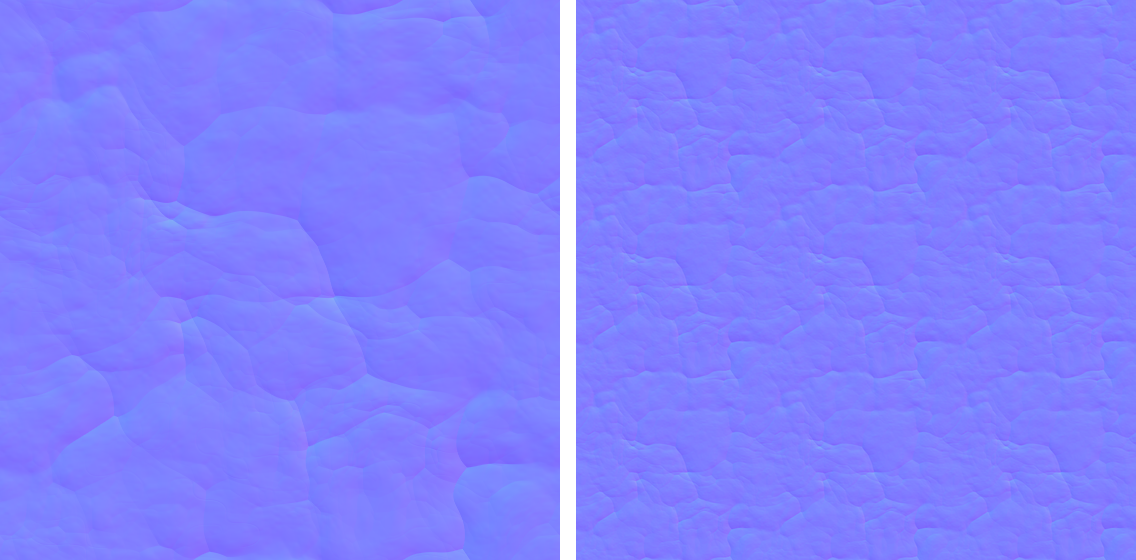
Left, the tile; right, the same tile 3 across and 3 down.
Write a WebGL 1 fragment shader that draws this texture map.

```glsl
precision highp float;
// Tiling normal map of weathered rock: soft lumps parted by broken creases.

uniform vec2 u_resolution;

// Whole repeats per tile keep every layer seamless.
const vec2 LARGE_CELLS = vec2(5.0, 6.0);
const vec2 MEDIUM_CELLS = vec2(9.0, 10.0);
const vec2 SMALL_CELLS = vec2(18.0, 19.0);
const vec2 WRINKLE_CELLS = vec2(34.0, 37.0);
const float LARGE_SLOPE = 0.068;
const float MEDIUM_SLOPE = 0.056;
const float SMALL_SLOPE = 0.032;
const float WRINKLE_SLOPE = 0.020;
const float BUMP_SLOPE = 0.036;
const float GRAIN_SLOPE = 0.020;
const float SCRATCH_DEPTH = 0.00007;
const float SCRATCH_WIDTH = 0.03;            // in noise units
const float BROAD_WARP = 0.080;
const float FINE_WARP = 0.022;
const float CELL_JITTER = 0.8;
const float CELL_SINK = 0.25;                // random lowering of single lumps
const float SOFT_RATE = 12.0;                // blend rate of worn borders
const vec2 AXIS_GAIN = vec2(0.58, 1.0);      // slopes lean more up and down
const float SAMPLE_STEP = 0.0010;            // slope sampling radius, canvas units

float hash(vec2 cell, float seed) {
  return fract(sin(dot(cell, vec2(127.1, 311.7)) + seed * 74.7) * 43758.5453);
}

// Wrapping value noise, 0 to 1.
float noise(vec2 uv, vec2 period, float seed) {
  vec2 p = uv * period;
  vec2 i = floor(p);
  vec2 f = p - i;
  vec2 a = mod(i, period);
  vec2 b = mod(i + 1.0, period);
  f = f * f * f * (f * (f * 6.0 - 15.0) + 10.0);
  float low = mix(hash(a, seed), hash(vec2(b.x, a.y), seed), f.x);
  float high = mix(hash(vec2(a.x, b.y), seed), hash(b, seed), f.x);
  return mix(low, high, f.y);
}

vec2 noise2(vec2 uv, vec2 period, float seed) {
  return vec2(noise(uv, period, seed), noise(uv, period, seed + 1.0)) - 0.5;
}

// Flat-topped domes; crisp (0 to 1) turns their borders from worn to creased.
float pillows(vec2 uv, vec2 period, float crisp, float seed) {
  vec2 p = uv * period;
  vec2 base = floor(p);
  float sum = 0.0;
  float nearest = 4.0;
  for (int y = -1; y <= 1; y++) {
    for (int x = -1; x <= 1; x++) {
      vec2 cell = base + vec2(float(x), float(y));
      vec2 id = mod(cell, period);
      vec2 jitter = vec2(hash(id, seed), hash(id, seed + 1.0)) - 0.5;
      vec2 d = cell + 0.5 + CELL_JITTER * jitter - p;
      float level = dot(d, d) + CELL_SINK * hash(id, seed + 2.0);
      nearest = min(nearest, level);
      sum += exp(-SOFT_RATE * level);
    }
  }
  float level = mix(-log(sum) / SOFT_RATE, nearest, crisp);
  return -level * level / period.y;
}

// Thin hairlines along the middle contour of a noise field.
float scratches(vec2 uv, vec2 period, float seed) {
  float offset = (noise(uv, period, seed) - 0.5) / SCRATCH_WIDTH;
  return exp(-offset * offset);
}

float height(vec2 uv) {
  // Bend the cell borders into natural curves.
  vec2 q = uv + BROAD_WARP * noise2(uv, vec2(6.0), 1.0)
              + FINE_WARP * noise2(uv, vec2(16.0), 3.0);
  vec2 gentle = mix(uv, q, 0.5);

  // Let detail gather in patches, and creases fade in and out.
  float rough = smoothstep(0.2, 0.8, noise(uv, vec2(5.0), 5.0));
  float worn = smoothstep(0.3, 0.8, noise(uv, vec2(8.0), 6.0));
  float crisp = smoothstep(0.1, 0.55, noise(uv, vec2(6.0), 7.0));

  float h = LARGE_SLOPE * pillows(q, LARGE_CELLS, crisp, 10.0);
  h += MEDIUM_SLOPE * mix(0.3, 1.0, rough) * pillows(q, MEDIUM_CELLS, crisp, 20.0);
  h += SMALL_SLOPE * mix(0.25, 1.0, worn) * pillows(gentle, SMALL_CELLS, rough, 30.0);
  h += WRINKLE_SLOPE * mix(0.2, 1.0, rough) * pillows(gentle, WRINKLE_CELLS, crisp, 40.0);

  // Rounded dents, fine grain and scattered hairlines.
  h += BUMP_SLOPE * noise(gentle, vec2(12.0, 13.0), 50.0) / 13.0;
  h += BUMP_SLOPE * noise(uv, vec2(23.0, 25.0), 51.0) / 27.0;
  h += GRAIN_SLOPE * noise(gentle, vec2(46.0, 50.0), 52.0) / 50.0;
  h += GRAIN_SLOPE * noise(gentle, vec2(96.0, 110.0), 53.0) / 110.0;
  h -= SCRATCH_DEPTH * worn * scratches(gentle, vec2(21.0, 24.0), 54.0);
  return h;
}

void main() {
  vec2 uv = gl_FragCoord.xy / u_resolution;
  vec2 e = vec2(SAMPLE_STEP, 0.0);
  vec2 slope = vec2(height(uv + e.xy) - height(uv - e.xy),
                    height(uv + e.yx) - height(uv - e.yx)) / (2.0 * SAMPLE_STEP);
  vec3 normal = normalize(vec3(-slope * AXIS_GAIN, 1.0));
  gl_FragColor = vec4(normal * 0.5 + 0.5, 1.0);
}
```
